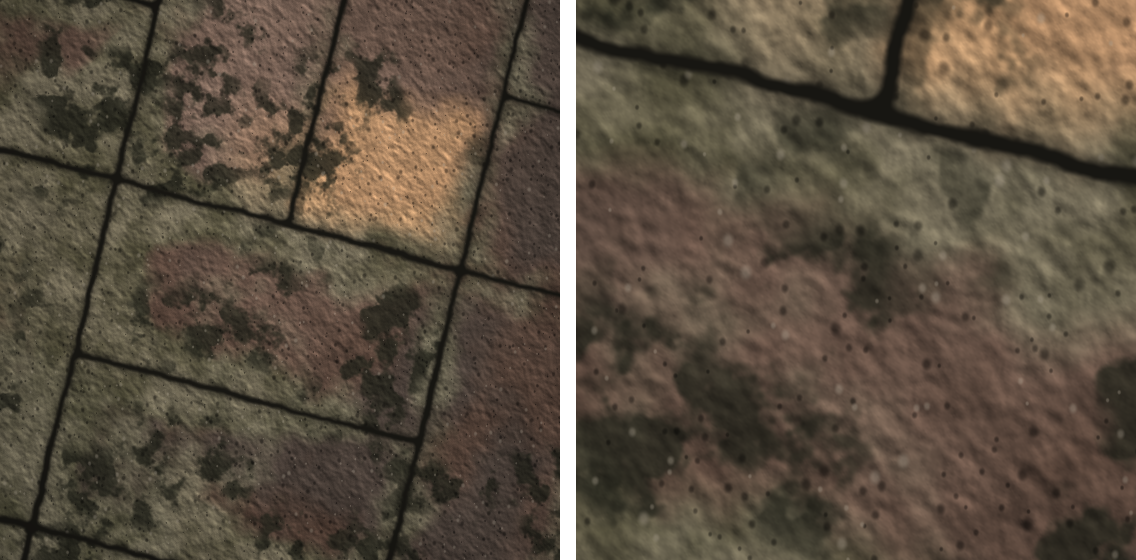
Left: the whole. Right: its middle third, enlarged.
Write a WebGL 1 fragment shader that draws this texture.

```glsl
precision highp float;
// Weathered clay pavers in a tilted basketweave, with moss, dark lichen and a warm patch of sun.
uniform vec2 u_resolution;

const vec3 JOINT = vec3(0.085, 0.08, 0.065);
const vec3 CLAY_DARK = vec3(0.28, 0.215, 0.18);
const vec3 CLAY_PALE = vec3(0.48, 0.395, 0.345);
const vec3 CLAY_SUNLIT = vec3(0.70, 0.54, 0.39);
const vec3 SOOT = vec3(0.245, 0.23, 0.215);
const vec3 MOSS_DARK = vec3(0.275, 0.27, 0.195);
const vec3 MOSS_PALE = vec3(0.415, 0.395, 0.32);
const vec3 LICHEN = vec3(0.13, 0.13, 0.10);
const vec3 CHALK = vec3(0.62, 0.58, 0.52);

float hash(vec2 p) {
  vec3 h = fract(p.xyx * 0.1031);
  h += dot(h, h.yzx + 33.33);
  return fract((h.x + h.y) * h.z);
}

float noise(vec2 p) {
  vec2 i = floor(p), f = fract(p);
  f = f * f * (3.0 - 2.0 * f);
  return mix(mix(hash(i), hash(i + vec2(1.0, 0.0)), f.x),
             mix(hash(i + vec2(0.0, 1.0)), hash(i + 1.0), f.x), f.y);
}

float fbm(vec2 p) {
  float sum = 0.0, gain = 0.5333;
  for (int i = 0; i < 4; i++) {
    sum += gain * noise(p);
    p = mat2(1.6, 1.2, -1.2, 1.6) * p + 17.3;
    gain *= 0.5;
  }
  return sum;
}

// Scattered irregular dots; density is the share of grid cells that hold one.
float specks(vec2 p, float density) {
  float cover = 0.0;
  for (int y = -1; y <= 1; y++) {
    for (int x = -1; x <= 1; x++) {
      vec2 cell = floor(p) + vec2(float(x), float(y));
      vec2 centre = cell + vec2(hash(cell + 3.1), hash(cell + 8.7));
      float size = hash(cell + 21.4);
      float radius = mix(0.15, 0.5, size * size);
      float dist = length((p - centre) * vec2(1.0, 0.8));
      float dotCover = 1.0 - smoothstep(radius * 0.2, radius, dist);
      cover = max(cover, dotCover * step(hash(cell), density));
    }
  }
  return cover;
}

// Canvas position to basketweave blocks, each one unit wide.
vec2 toBlocks(vec2 p) {
  vec2 d = p - vec2(0.208, 0.678);
  return vec2(dot(d, vec2(1.529, -0.371)), dot(d, vec2(0.396, 1.522)));
}

// Returns distance to the paver's rounded edge (x) and its random seed (y).
vec2 paver(vec2 q) {
  vec2 block = floor(q), f = fract(q);
  bool upright = mod(block.x + block.y, 2.0) < 0.5;
  vec2 g = upright ? f : f.yx;
  float side = floor(g.x * 2.0);
  float corner = 0.025;
  vec2 b = abs(vec2(fract(g.x * 2.0) * 0.5 - 0.25, g.y - 0.5)) - vec2(0.25, 0.5) + corner;
  float inside = corner - length(max(b, 0.0)) - min(max(b.x, b.y), 0.0);
  return vec2(inside, hash(block * 2.0 + side + 40.0));
}

float softBox(vec2 p, vec2 centre, vec2 halfSize, float blur) {
  vec2 m = 1.0 - smoothstep(halfSize - blur, halfSize + blur, abs(p - centre));
  return m.x * m.y;
}

float grain(vec2 p) {
  return fbm(vec2(p.x + p.y, 0.6 * (p.x - p.y)) * 85.0);
}

void main() {
  vec2 uv = gl_FragCoord.xy / u_resolution;
  float pixel = 1.6 / min(u_resolution.x, u_resolution.y);
  float broad = fbm(uv * 5.0 + 11.0), mottle = fbm(uv * 13.0 + 4.0), fine = fbm(uv * 42.0);
  vec2 wobble = vec2(noise(uv * 9.0), noise(uv * 9.0 + 50.0)) - 0.5;
  vec2 q = toBlocks(uv) + wobble * 0.008 + (fine - 0.5) * 0.011;
  vec2 tile = paver(q);

  // Fired clay, palest near the top and sooty low on the right
  float daylight = 1.0 - smoothstep(0.1, 0.62, length(uv - vec2(0.5, 0.88)));
  float tone = 0.2 + 0.55 * daylight + (mottle - 0.5) * 0.5 + (tile.y - 0.5) * 0.2;
  vec3 color = mix(CLAY_DARK, CLAY_PALE, clamp(tone, 0.0, 1.0));
  float soot = smoothstep(0.45, 0.65, broad + 0.15 * uv.x - 0.15 * uv.y);
  color = mix(color, SOOT, 0.55 * soot * (1.0 - daylight));

  // Moss creeping in from the margins, thickest at the left and along the main joint
  float damp = 1.0 - smoothstep(0.15, 0.8, uv.x * 0.9 + uv.y * 0.4);
  float margin = 1.0 - smoothstep(0.02, 0.17, tile.x + (broad - 0.5) * 0.2);
  float seam = exp(-12.0 * q.y * q.y) * (1.0 - smoothstep(0.65, 0.95, uv.x));
  float moss = damp * 0.5 + margin * mix(0.38, 0.65, damp) + seam * 0.25 + (mottle - 0.5) * 0.6;
  moss = smoothstep(0.22, 0.56, moss);
  vec3 mossColor = mix(MOSS_DARK, MOSS_PALE, smoothstep(0.25, 0.7, mottle * 0.7 + fine * 0.3));
  color = mix(color, mossColor, moss * 0.85);

  // Sun on one paver, spilling over its joint
  vec2 sunPos = q + (mottle - 0.5) * 0.14;
  float sun = softBox(sunPos, vec2(0.73, 0.25), vec2(0.21, 0.18), 0.07);
  sun = max(sun, 0.4 * softBox(sunPos, vec2(0.42, 0.19), vec2(0.11, 0.12), 0.1));
  color = mix(color, CLAY_SUNLIT, 0.85 * sun);

  // Lichen crumbs in loose clusters, gathered along the main joint
  float gather = 0.05 * seam + 0.02 * damp - 0.05 * smoothstep(0.6, 0.9, uv.x);
  float cluster = smoothstep(0.5, 0.68, fbm(uv * 7.0 + 31.0) + gather * 1.6);
  float lichen = smoothstep(0.5, 0.68, fbm(uv * 32.0 + 6.0) + 0.14 * cluster - 0.06);
  color = mix(color, LICHEN, 0.8 * lichen * cluster);

  // Slanted grain, pits and chalky flecks
  color *= 1.0 + 0.75 * (grain(uv) - grain(uv + vec2(0.0025, 0.0035))) + 0.32 * (fine - 0.5);
  color = mix(color, color * 0.45, 0.7 * specks(uv * 95.0, 0.17));
  color = mix(color, CHALK, 0.35 * specks(uv * 100.0 + 9.0, 0.07));

  // Worn lips and dark joints
  color *= mix(0.7, 1.0, smoothstep(0.0, 0.03, tile.x));
  float width = mix(0.0015, 0.0065, noise(uv * 7.0 + 70.0));
  color = mix(JOINT, color, smoothstep(width - pixel, width + pixel + 0.006, tile.x));

  // Darkened corners
  color *= 1.08 - 0.45 * dot(uv - 0.5, uv - 0.5);
  gl_FragColor = vec4(color, 1.0);
}
```
